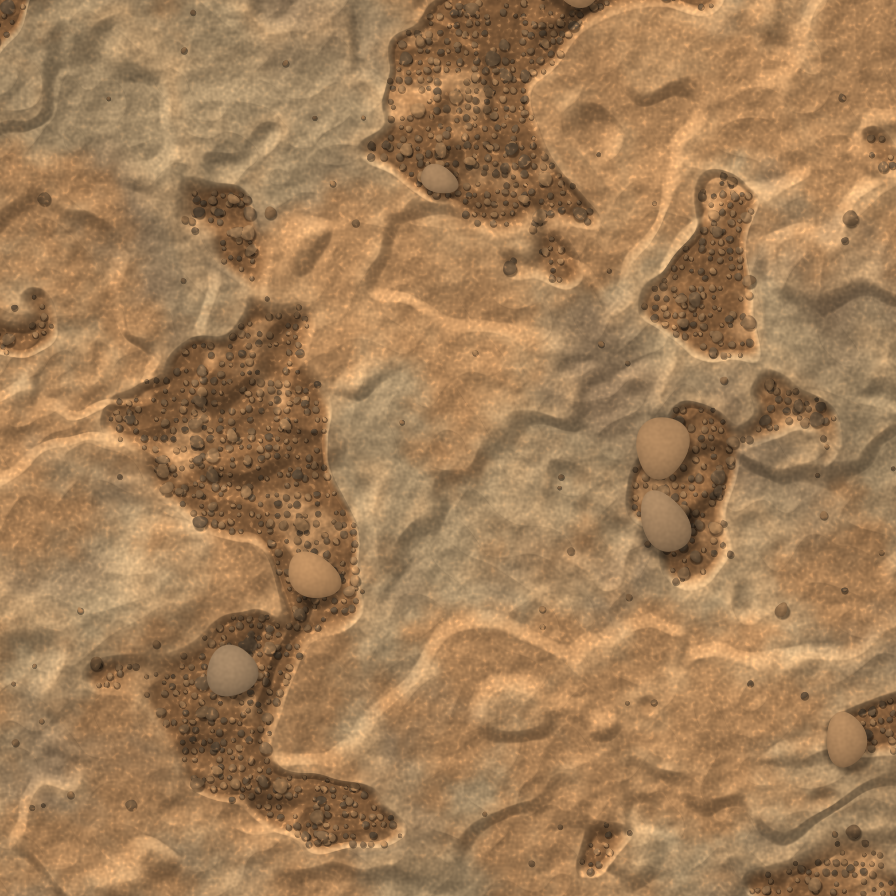
This texture is drawn by a WebGL 2 fragment shader. Its source:

```glsl
#version 300 es
precision highp float;

uniform vec2 u_resolution;
out vec4 fragColor;

#define SAND vec3(0.67, 0.50, 0.335)
#define DUST vec3(0.77, 0.61, 0.43)
#define ROCK vec3(0.62, 0.53, 0.40)
#define ROCK_DARK vec3(0.51, 0.42, 0.32)
#define SOIL vec3(0.50, 0.355, 0.225)
#define STONE_DARK vec3(0.36, 0.29, 0.215)
#define STONE_WARM vec3(0.60, 0.45, 0.30)
#define LIGHT vec2(-0.45, 0.89)
#define RELIEF 0.7
#define PIT_LEVEL 0.18
#define TERRACES 3.0
#define SLOPE_STEP 0.002

vec3 hash3(vec2 p) {
    vec3 h = fract(p.xyx * vec3(0.1031, 0.1030, 0.0973));
    h += dot(h, h.yxz + 33.33);
    return fract((h.xxy + h.yzz) * h.zyx);
}

float cornerSlope(vec2 cell, vec2 offset) {
    return 2.4 * dot(hash3(cell).xy - 0.5, offset);
}

float gradientNoise(vec2 p) {
    vec2 i = floor(p), f = fract(p);
    vec2 u = f * f * f * (f * (f * 6.0 - 15.0) + 10.0);
    vec2 e = vec2(1.0, 0.0);
    float low = mix(cornerSlope(i, f), cornerSlope(i + e, f - e), u.x);
    float high = mix(cornerSlope(i + e.yx, f - e.yx), cornerSlope(i + 1.0, f - 1.0), u.x);
    return mix(low, high, u.y);
}

float fbm(vec2 p, int octaves) {
    float sum = 0.0, amplitude = 1.0;
    for (int i = 0; i < octaves; i++) {
        sum += amplitude * gradientNoise(p);
        p = mat2(1.6, 1.2, -1.2, 1.6) * p + 7.3;
        amplitude *= 0.5;
    }
    return sum;
}

vec2 warp(vec2 p) {
    return p + 0.07 * vec2(gradientNoise(p * 4.0 + 3.1), gradientNoise(p * 4.0 + 17.7));
}

float pitField(vec2 warped) {
    return fbm(warped * 4.2 + 41.3, 3);
}

float pitMask(float field) {
    return smoothstep(PIT_LEVEL, PIT_LEVEL + 0.1, field);
}

// x: height, y: position within a terrace, z: pit field
vec3 surface(vec2 p) {
    vec2 q = warp(p);
    float level = fbm(q * 2.6 + 11.9, 4) * TERRACES;
    float phase = fract(level);
    float pit = pitField(q);
    float height = 0.012 * (floor(level) + smoothstep(0.0, 0.3, phase));
    height += 0.007 * fbm(q * 9.0 + 2.0, 2) - 0.005 * abs(gradientNoise(q * 21.0));
    height += 0.0019 * fbm(p * 40.0, 2) - 0.015 * pitMask(pit);
    return vec3(height, phase, pit);
}

// Rounded stones with soft contact shadows, dense in the pits
vec3 layStones(vec3 ground, vec2 p, float cells, float density, float stray, vec3 dark, vec3 warm) {
    float nearest = 1.0, coverage = 0.0, shadow = 0.0;
    vec3 lit = ground;
    vec2 corner = floor(p * cells - 0.5);
    for (int k = 0; k < 4; k++) {
        vec2 cell = corner + vec2(k & 1, k >> 1);
        vec3 place = hash3(cell + cells), form = hash3(cell + cells + 50.5);
        if (form.z > density) continue;
        vec2 centre = cell + 0.25 + 0.5 * place.xy;
        float radius = mix(0.27, 0.5, form.y);
        vec2 d = (p * cells - centre) / radius;
        float shadowReach = length(d + 0.3 * LIGHT);
        if (min(length(d), shadowReach) > 1.1) continue;
        float keep = density * mix(stray, 1.0, pitMask(pitField(warp(centre / cells))));
        if (form.z > keep) continue;

        // Stretched, slightly three-sided outline
        float turn = 6.2832 * place.z;
        vec2 axis = vec2(cos(turn), sin(turn));
        vec2 local = vec2(dot(d, axis), dot(d, vec2(-axis.y, axis.x)) * (1.0 + 0.5 * form.x));
        float wobble = sin(3.0 * atan(local.y, local.x + 1e-5) + 6.2832 * place.x);
        float reach = length(local) * (1.0 + 0.06 * wobble);
        shadow = max(shadow, 1.0 - smoothstep(0.75, 1.05, shadowReach));
        if (reach < nearest) {
            nearest = reach;
            float blur = min(1.5 * cells / (radius * u_resolution.y), 0.8);
            coverage = 1.0 - smoothstep(1.0 - blur, 1.0, reach);
            float dome = sqrt(1.0 - reach * reach);
            lit = mix(dark, warm, place.z) * (0.8 + 0.24 * dome + 0.15 * dot(d, LIGHT));
        }
    }
    return mix(ground * (1.0 - 0.36 * shadow), lit, coverage);
}

void main() {
    vec2 p = gl_FragCoord.xy / u_resolution.y;
    vec3 here = surface(p);
    vec2 slope = vec2(surface(p + vec2(SLOPE_STEP, 0.0)).x, surface(p + vec2(0.0, SLOPE_STEP)).x) - here.x;
    float shade = 1.0 - 0.3 * tanh(RELIEF / 0.3 * dot(slope / SLOPE_STEP, LIGHT));

    // Bare rock under drifts of sand
    float mottle = fbm(p * 13.0 + 5.0, 4);
    float bare = smoothstep(-0.2, 0.25, fbm(warp(p) * 2.8 + 71.0, 2) + 0.4 * mottle);
    vec3 rock = mix(ROCK, ROCK_DARK, smoothstep(-0.15, 0.5, fbm(p * 5.0 + 29.0, 3)));
    vec3 color = mix(SAND, rock, 0.9 * bare);

    // Pale dust along terrace lips and pit rims
    float lipOffset = (here.y - 0.33) / 0.17;
    float rim = smoothstep(PIT_LEVEL - 0.2, PIT_LEVEL, here.z);
    float dust = max(exp(-lipOffset * lipOffset), rim);
    color = mix(color, DUST, 0.6 * dust * smoothstep(-0.5, 0.4, mottle));

    // Gravel in the pits
    vec3 soil = mix(SOIL, SAND, smoothstep(0.0, 0.5, mottle));
    color = mix(color, soil, pitMask(here.z));
    color = layStones(color, p, 95.0, 0.7, 0.01, STONE_DARK, STONE_WARM);
    color = layStones(color, p, 52.0, 0.35, 0.01, STONE_DARK, STONE_WARM);

    // Loose orange grains and relief
    float grain = gradientNoise(p * 230.0) + 0.6 * gradientNoise(p * 130.0 + 9.0);
    float drift = (1.0 - 0.7 * bare) * smoothstep(0.2, 0.6, grain);
    color = mix(color, vec3(0.78, 0.56, 0.36), 0.4 * drift);
    color *= shade * (1.0 + 0.11 * grain) * (1.0 + 0.12 * fbm(p * 3.3 + 57.0, 2));

    // Large rounded stones
    vec3 cobbles = layStones(color, p, 13.0, 0.3, 0.02, ROCK_DARK * 1.15, SAND * 1.05);
    fragColor = vec4(cobbles * (1.0 + 0.05 * grain + 0.07 * mottle), 1.0);
}
```
